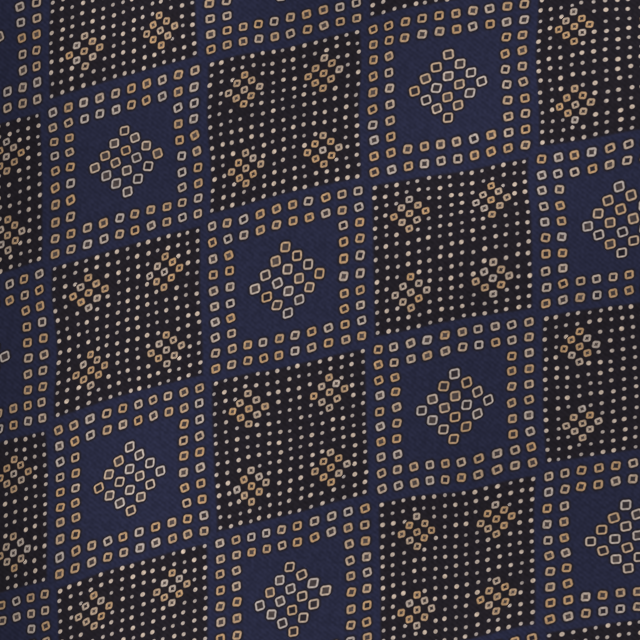
Give the GLSL for this pattern, as a three.js fragment shader.

```glsl
varying vec2 vUv;

const vec3 NAVY = vec3(0.160, 0.168, 0.255);
const vec3 UMBER = vec3(0.135, 0.118, 0.130);
const vec3 TAUPE = vec3(0.33, 0.29, 0.28);
const vec3 CREAM = vec3(0.80, 0.75, 0.71);
const vec3 TAN = vec3(0.71, 0.57, 0.42);

float hash(vec2 p) {
  return fract(sin(dot(p, vec2(41.3, 289.1))) * 43758.5);
}

float noise(vec2 p) {
  vec2 i = floor(p);
  vec2 f = fract(p);
  f = f * f * (3.0 - 2.0 * f);
  float low = mix(hash(i), hash(i + vec2(1.0, 0.0)), f.x);
  float high = mix(hash(i + vec2(0.0, 1.0)), hash(i + 1.0), f.x);
  return mix(low, high, f.y);
}

float coverage(float d) {
  return 1.0 - smoothstep(-0.006, 0.006, d);
}

float roundedBox(vec2 p, float size, float corner) {
  vec2 q = abs(p) - size + corner;
  return length(max(q, 0.0)) + min(max(q.x, q.y), 0.0) - corner;
}

// Maps to diagonal axes; half of the same map is its inverse
vec2 diagonal(vec2 p) {
  return vec2(p.x + p.y, p.x - p.y);
}

// Skewed, slightly bent cloth grid with one block per unit
vec2 clothCoords(vec2 uv) {
  vec2 d = uv - vec2(0.448, 0.5625);
  float u = (d.x + 0.016 * (d.y - 0.23 * d.x)) / 0.2526;
  u -= 0.0155 * u * u;
  float v = (d.y - 0.058 * u + 0.0052 * u * u) / 0.2487;
  vec2 wobble = vec2(noise(uv * 11.0), noise(uv * 11.0 + 37.0)) - 0.5;
  return vec2(u, v) + 0.03 * wobble;
}

// Hollow printed square with uneven ink, position and tilt
vec3 paintRing(vec3 base, vec2 p, float size, float stroke, vec2 seed, float tanShare) {
  p += 0.006 * (vec2(hash(seed), hash(seed + 3.7)) - 0.5);
  float tilt = 0.5 * (hash(seed + 8.1) - 0.5);
  p = mat2(cos(tilt), sin(tilt), -sin(tilt), cos(tilt)) * p;
  float d = roundedBox(p, size, size * 0.5);
  float ink = hash(seed + 5.3);
  vec3 thread = mix(CREAM, TAN, smoothstep(0.0, 1.0, ink + tanShare - 0.5));
  vec3 color = mix(base, UMBER, 0.8 * (1.0 - smoothstep(0.0, 0.02, d - stroke)));
  color = mix(color, TAUPE, coverage(d) * 0.9 * hash(seed + 1.9));
  return mix(color, thread, coverage(abs(d) - stroke) * mix(0.8, 1.0, ink));
}

// Double border of squares around a four by four diamond
vec3 framedBlock(vec2 p, vec2 seed) {
  const float borderStep = 0.1;
  const float diamondStep = 0.1333;
  vec3 color = NAVY;

  vec2 id = floor(p / borderStep);
  vec2 ring = abs(id + 0.5);
  if (max(ring.x, ring.y) > 3.0) {
    vec2 q = p - (id + 0.5) * borderStep;
    color = paintRing(color, q, 0.0205, 0.0075, seed + id, 0.6);
  }

  id = floor(diagonal(p) / diamondStep);
  ring = abs(id + 0.5);
  if (max(ring.x, ring.y) < 2.0) {
    vec2 q = p - 0.5 * diagonal((id + 0.5) * diamondStep);
    color = paintRing(color, q, 0.025, 0.0065, seed + id + 20.0, 0.35);
  }
  return color;
}

// Fine dot grid with four nine-part florets
vec3 dottedBlock(vec2 p, vec2 seed) {
  const float dotStep = 0.0643;
  const float floretStep = 0.094;
  const float floretOffset = 0.243;
  float edge = max(abs(p.x), abs(p.y));
  vec3 color = mix(NAVY, UMBER, 0.85 * (1.0 - smoothstep(0.455, 0.48, edge)));

  vec2 id = floor(p / dotStep + 0.5);
  vec2 center = id * dotStep;
  vec2 gap = abs(abs(center) - floretOffset);
  if (max(abs(id.x), abs(id.y)) < 7.5 && gap.x + gap.y > 0.13) {
    vec2 shift = 0.012 * (vec2(hash(seed + id), hash(seed + id + 2.3)) - 0.5);
    float ink = hash(seed + id + 6.1);
    float spot = coverage(length(p - center + shift) - mix(0.011, 0.015, ink));
    color = mix(color, mix(CREAM, TAN, 0.3 * ink), spot * mix(0.75, 1.0, ink));
  }

  vec2 side = sign(p);
  vec2 local = p - side * floretOffset;
  id = floor(diagonal(local) / floretStep + 0.5);
  if (max(abs(id.x), abs(id.y)) < 1.5) {
    vec2 q = local - 0.5 * diagonal(id * floretStep);
    color = paintRing(color, q, 0.0155, 0.0075, seed + id + side * 7.0, 0.65);
  }
  return color;
}

void main() {
  vec2 cloth = clothCoords(vUv);
  vec2 block = floor(cloth + 0.5);
  vec2 p = cloth - block;
  vec2 seed = block * 31.0;
  bool framed = mod(block.x + block.y, 2.0) < 0.5;
  vec3 color = framed ? framedBlock(p, seed) : dottedBlock(p, seed);

  // Twill, grain and broad fading
  float twill = sin(dot(vUv, vec2(620.0, 780.0)));
  float grain = noise(vUv * 256.0) - 0.5;
  color *= 1.0 + 0.035 * twill + 0.16 * grain;
  color *= mix(0.92, 1.07, noise(vUv * 4.0)) * mix(0.9, 1.0, smoothstep(0.0, 0.15, vUv.x));
  gl_FragColor = vec4(color, 1.0);
}
```
